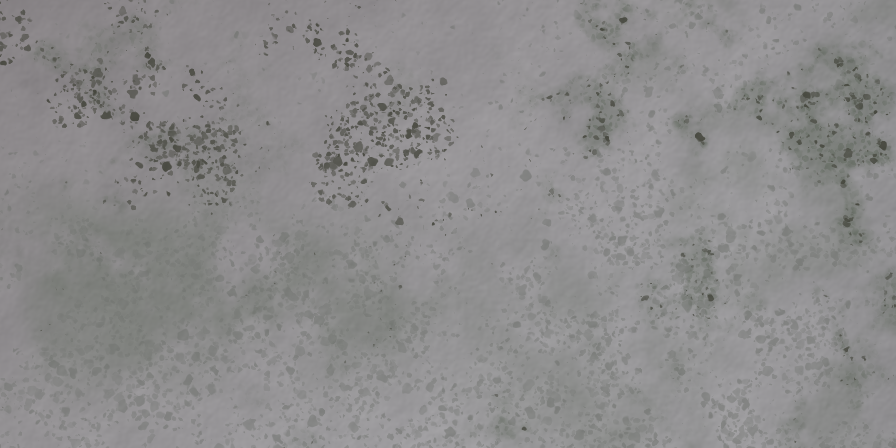
A WebGL 1 fragment shader for this texture:

```glsl
precision highp float;
uniform vec2 u_resolution;

const vec3 WALL_DIM = vec3(0.515, 0.495, 0.505);
const vec3 WALL_LIT = vec3(0.615, 0.610, 0.620);
const vec3 STAIN = vec3(0.450, 0.470, 0.440);
const vec3 PALE_SPOT = vec3(0.445, 0.455, 0.440);
const vec3 GREEN_MOLD = vec3(0.335, 0.375, 0.320);
const vec3 DARK_MOLD = vec3(0.250, 0.255, 0.215);
const float STAIN_AMOUNT = 0.62;
const float PALE_AMOUNT = 0.62;
const float GREEN_AMOUNT = 0.55;
const float DARK_AMOUNT = 0.85;
const float RELIEF = 0.055;
const float MOTTLE = 0.07;
const float SPOT_SOFTNESS = 0.10;

vec3 hash3(vec2 p) {
  vec3 q = fract(p.xyx * vec3(0.1031, 0.1030, 0.0973));
  q += dot(q, q.yxz + 33.33);
  return fract((q.xxy + q.yzz) * q.zyx);
}

float noise(vec2 p) {
  vec2 i = floor(p), f = fract(p);
  f = f * f * (3.0 - 2.0 * f);
  return mix(mix(hash3(i).x, hash3(i + vec2(1, 0)).x, f.x),
             mix(hash3(i + vec2(0, 1)).x, hash3(i + 1.0).x, f.x), f.y);
}

float fbm(vec2 p) {
  float sum = 0.0, gain = 0.5;
  for (int i = 0; i < 5; i++) {
    sum += gain * noise(p);
    p = mat2(1.6, 1.2, -1.2, 1.6) * p + 17.3;
    gain *= 0.5;
  }
  return sum;
}

// Soft elliptical region
float region(vec2 p, vec2 center, vec2 radius) {
  vec2 q = (p - center) / radius;
  return exp(-dot(q, q));
}

// Irregular round colonies, one per cell, present where density allows
float spots(vec2 p, float size, float seed, float density) {
  vec2 g = p / size;
  g += 0.5 * vec2(noise(g * 1.9 + seed), noise(g * 1.9 - seed));
  float soft = max(SPOT_SOFTNESS, 0.6 / (u_resolution.y * size));
  float cover = 0.0;
  for (int y = -1; y <= 1; y++) {
    for (int x = -1; x <= 1; x++) {
      vec2 id = floor(g) + vec2(x, y);
      vec3 place = hash3(id + seed + 50.0);
      vec3 trait = hash3(id + seed + 191.0);
      float radius = mix(0.22, 0.58, place.z * place.z)
                   * smoothstep(0.0, 0.2, density - trait.x);
      float d = length(g - id - place.xy);
      float disc = 1.0 - smoothstep(radius - soft, radius + soft, d);
      cover = max(cover, disc * smoothstep(0.0, soft, radius) * mix(0.45, 1.0, trait.y));
    }
  }
  return cover;
}

// Height of the rough plaster
float plaster(vec2 p) {
  return 0.6 * noise(p * 62.0) + 0.4 * noise(p * 115.0 + 9.0);
}

void main() {
  vec2 p = gl_FragCoord.xy / u_resolution.y;
  float broad = fbm(p * 3.2 + 4.0);
  float patches = fbm(p * 7.0 + 31.0);
  float clumps = fbm(p * 11.0 + 73.0);
  vec2 w = p + 0.16 * (vec2(broad, patches) - 0.5);

  // Wall lit from the lower right
  float light = clamp(0.18 + 0.36 * p.x + 0.5 * (1.0 - p.y), 0.0, 1.0);
  vec3 color = mix(WALL_DIM, WALL_LIT, light);
  color *= 1.0 - 0.06 * smoothstep(1.6, 2.0, p.x);
  color += MOTTLE * (clumps - 0.5);

  // Damp band and patches
  float band = region(w, vec2(0.05, 0.47), vec2(0.40, 0.10))
             + region(w, vec2(0.60, 0.37), vec2(0.55, 0.13))
             + 0.7 * region(w, vec2(0.40, 0.22), vec2(0.30, 0.14))
             + 0.65 * region(w, vec2(1.38, 0.22), vec2(0.28, 0.20));
  float right = smoothstep(1.05, 1.55, p.x);
  float damp = band * smoothstep(0.22, 0.62, patches)
             + 0.5 * right * smoothstep(0.50, 0.72, patches);
  color = mix(color, STAIN, STAIN_AMOUNT * clamp(damp, 0.0, 1.0));

  // Pale grey colonies
  float low = 1.0 - smoothstep(0.35, 0.65, w.y);
  float pale = (0.14 + 0.42 * low + 0.22 * right + 0.2 * band)
             * smoothstep(0.28, 0.62, clumps);
  float paleCover = max(spots(p, 0.021, 3.0, pale), 0.8 * spots(p, 0.012, 11.0, pale));
  color = mix(color, PALE_SPOT, PALE_AMOUNT * paleCover);

  // Blurred green mold
  float zone = 0.8 * right * smoothstep(0.1, 0.6, p.y) + 0.25
             + region(w, vec2(1.20, 0.06), vec2(0.13, 0.10))
             + 0.8 * region(w, vec2(1.84, 0.15), vec2(0.15, 0.10))
             + 0.7 * region(w, vec2(1.33, 0.55), vec2(0.035, 0.18))
             + 0.6 * region(w, vec2(0.20, 0.75), vec2(0.20, 0.25));
  float green = zone * smoothstep(0.54, 0.72, fbm(p * 9.0 + 120.0));
  float greenCover = green * (0.55 + 0.6 * spots(p, 0.015, 23.0, 0.9));
  color = mix(color, GREEN_MOLD, GREEN_AMOUNT * clamp(greenCover, 0.0, 1.0));

  // Crisp dark colonies
  float upper = region(w, vec2(0.72, 0.70), vec2(0.40, 0.20))
              + 0.7 * region(w, vec2(0.25, 0.85), vec2(0.32, 0.20));
  float dark = 0.75 * upper * smoothstep(0.42, 0.68, fbm(p * 6.5 + 57.0))
             + 0.30 * green + 0.03;
  float darkCover = max(spots(p, 0.018, 37.0, dark), 0.85 * spots(p, 0.011, 41.0, dark));
  color = mix(color, DARK_MOLD, DARK_AMOUNT * darkCover);

  // Plaster relief
  float slope = plaster(p + vec2(-0.003, 0.004)) - plaster(p);
  color -= RELIEF * slope * (0.6 + 0.4 * light);

  gl_FragColor = vec4(color, 1.0);
}
```
